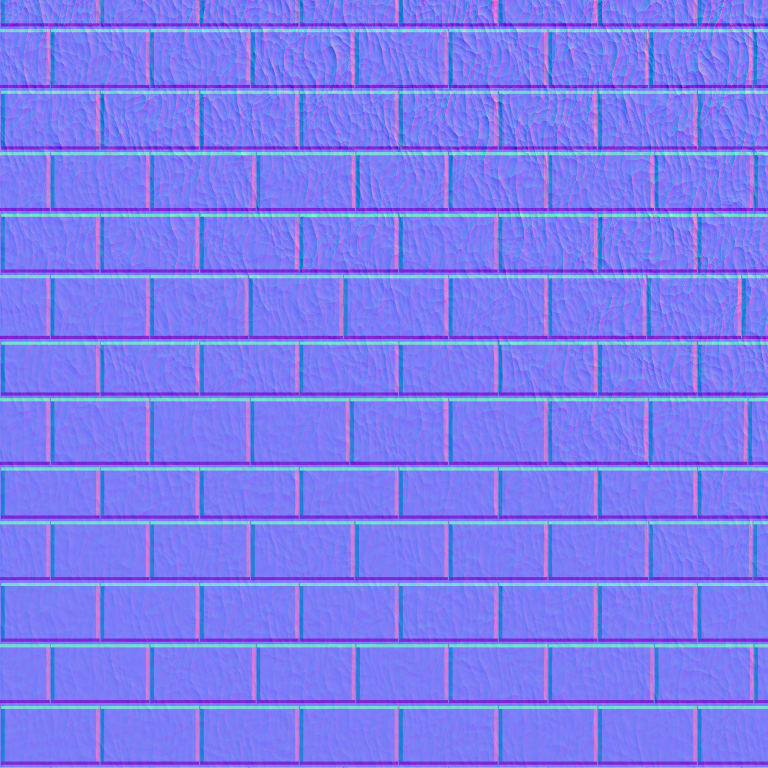
Reproduce this texture map procedurally as a WebGL 1 fragment shader.

```glsl
precision highp float;

uniform vec2 u_resolution;

// Layout, in canvas units
const vec2 BRICK = vec2(0.1296, 0.0801);
const vec2 ORIGIN = vec2(0.0008, 0.0026);
const vec2 HALF_GAP = vec2(0.0007, 0.0015);
const vec2 BEVEL = vec2(0.0046, 0.0043);
const float TILE_COLUMNS = 4.0;
const float ROW_SAG = 0.0144;
const float JOINT_DRIFT = 0.0013;

// Surface relief
const vec2 GRAIN_FREQ = vec2(115.0, 30.0);
const vec2 PIT_FREQ = vec2(150.0, 105.0);
const float RELIEF = 0.0009;
const float SMOOTH_WEAR = 0.38;
const float ROUGH_WEAR = 1.35;
const float SLOPE_STEP = 0.001;

// Normal colours
const vec3 FLAT_FACE = vec3(0.488, 0.488, 0.972);
const vec3 TOP_FACE = vec3(0.48, 0.85, 0.84);
const vec3 BOTTOM_FACE = vec3(0.48, 0.16, 0.85);
const vec3 LEFT_FACE = vec3(0.13, 0.50, 0.84);
const vec3 RIGHT_FACE = vec3(0.81, 0.49, 0.85);

vec2 hash2(vec2 p) {
  vec2 q = vec2(dot(p, vec2(127.1, 311.7)), dot(p, vec2(269.5, 183.3)));
  return fract(sin(q) * 43758.55);
}

// Squared distance to the nearest scattered cell centre
float cellular(vec2 p) {
  vec2 cell = floor(p);
  vec2 local = p - cell;
  float nearest = 2.0;
  for (int j = -1; j <= 1; j++) {
    for (int i = -1; i <= 1; i++) {
      vec2 offset = vec2(float(i), float(j));
      vec2 d = offset + hash2(cell + offset) - local;
      nearest = min(nearest, dot(d, d));
    }
  }
  return nearest;
}

// Upright grain, fine pits and shallow slanted strokes
float surfaceHeight(vec2 p, float roughness) {
  vec2 warp = 0.004 * vec2(sin(p.y * 61.0 + 2.0 * sin(p.x * 37.0)),
                           sin(p.x * 83.0 + 2.0 * sin(p.y * 47.0)));
  vec2 q = p + warp;
  float grain = cellular(q * GRAIN_FREQ);
  float pits = 0.45 * cellular(q * PIT_FREQ + 17.0);
  float strokes = sin(dot(q, vec2(-95.0, 240.0)) + 2.5 * sin(q.x * 70.0))
                * sin(dot(q, vec2(60.0, 85.0)));
  return grain + pits + 0.16 * (1.0 - roughness) * strokes;
}

// Lower edge of a course; some odd courses sit low
float rowEdge(float row) {
  float sag = mod(row, 2.0) * exp(-0.57 * (row - 5.8) * (row - 5.8));
  return ORIGIN.y + row * BRICK.y - ROW_SAG * sag;
}

// Left edge of a brick; later joints of each tile drift in odd courses
float columnEdge(float column, float row) {
  float odd = mod(row, 2.0);
  float slot = mod(column, TILE_COLUMNS);
  float phase = (row - 1.0) * 0.7854;
  float swing = mix(1.0, 5.7, step(2.5, slot));
  float drift = 2.0 + 3.0 * cos(phase) + swing * sin(phase) + 1.8 * cos(2.0 * phase);
  drift *= odd * step(1.5, slot);
  return ORIGIN.x + (column + 0.5 * odd) * BRICK.x + JOINT_DRIFT * drift;
}

float band(float d, float start, float width, float aa) {
  return smoothstep(start - aa, start + aa, d)
       * (1.0 - smoothstep(start + width - aa, start + width + aa, d));
}

void main() {
  vec2 uv = gl_FragCoord.xy / u_resolution;
  float aa = 0.6 / min(u_resolution.x, u_resolution.y);

  // Find the brick around this point
  float row = floor((uv.y - ORIGIN.y) / BRICK.y);
  row += step(rowEdge(row + 1.0), uv.y) - step(uv.y, rowEdge(row));
  float column = floor((uv.x - ORIGIN.x) / BRICK.x - 0.5 * mod(row, 2.0));
  column += step(columnEdge(column + 1.0, row), uv.x) - step(uv.x, columnEdge(column, row));
  vec2 low = uv - vec2(columnEdge(column, row), rowEdge(row));
  vec2 high = vec2(columnEdge(column + 1.0, row), rowEdge(row + 1.0)) - uv;

  // Wear grows toward the upper right
  float roughness = smoothstep(0.3, 1.25, 0.35 * uv.x + 0.9 * uv.y);
  float wear = mix(SMOOTH_WEAR, ROUGH_WEAR, roughness);
  wear *= 0.8 + 0.4 * hash2(vec2(column, row)).x;
  float h = surfaceHeight(uv, roughness);
  vec2 slope = vec2(h - surfaceHeight(uv + vec2(SLOPE_STEP, 0.0), roughness),
                    h - surfaceHeight(uv + vec2(0.0, SLOPE_STEP), roughness)) / SLOPE_STEP;
  vec2 tilt = clamp(slope * RELIEF * wear, -0.25, 0.25);

  // Bevels, with the level ones over the upright ones
  vec3 color = FLAT_FACE;
  color = mix(color, LEFT_FACE, band(low.x, HALF_GAP.x, BEVEL.x, aa));
  color = mix(color, RIGHT_FACE, band(high.x, HALF_GAP.x, BEVEL.x, aa));
  float inside = smoothstep(-aa, aa, min(low.x, high.x) - HALF_GAP.x);
  color = mix(color, BOTTOM_FACE, inside * band(low.y, HALF_GAP.y, BEVEL.y, aa));
  color = mix(color, TOP_FACE, inside * band(high.y, HALF_GAP.y, BEVEL.y, aa));
  float gap = 1.0 - smoothstep(-aa, aa, min(low.y, high.y) - HALF_GAP.y);
  color = mix(color, FLAT_FACE, gap);

  // Faint seam where the tile repeats
  float tileX = mod(uv.x - ORIGIN.x, BRICK.x * TILE_COLUMNS);
  color.r -= 0.06 * band(tileX, 0.0, 0.002, aa);

  color += vec3(tilt, -1.2 * dot(tilt, tilt));
  gl_FragColor = vec4(clamp(color, 0.0, 1.0), 1.0);
}
```
